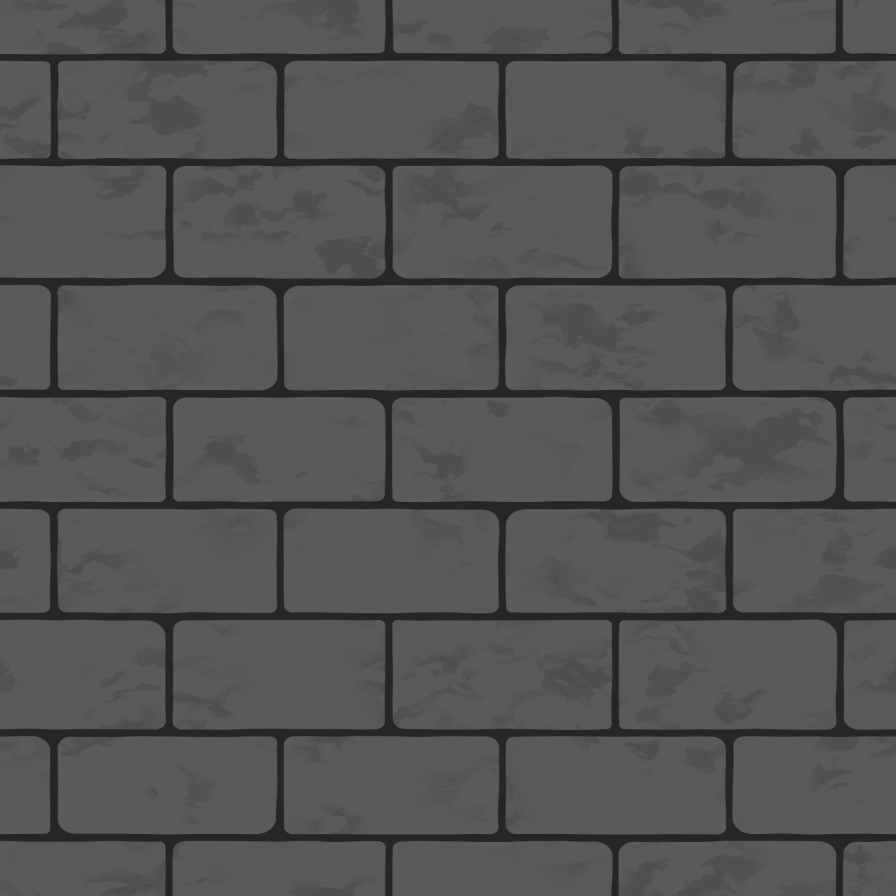
Give the GLSL for this texture, as a WebGL 2 fragment shader.

```glsl
#version 300 es
precision highp float;
// Dark grey brick wall in running bond, four bricks across and eight courses high.
// Each brick is a box with unevenly rounded corners; layered value noise adds
// faint, mostly horizontal scuffs. The pattern wraps at the canvas edges.

uniform vec2 u_resolution;
out vec4 fragColor;

const vec3 BRICK_COLOR = vec3(0.353);
const vec3 SCUFF_COLOR = vec3(0.295);
const vec3 MORTAR_COLOR = vec3(0.150);

const int COURSES = 8;
const int COLUMNS = 4;
// Slightly uneven joint positions, in canvas units
const float BED_JOINTS[8] = float[8](0.065, 0.182, 0.312, 0.436, 0.5605, 0.6855, 0.819, 0.936);
const vec4 EVEN_JOINTS = vec4(0.189, 0.434, 0.687, 0.9375);
const vec4 ODD_JOINTS = vec4(0.0605, 0.313, 0.5605, 0.814);

const float JOINT_WIDTH = 0.0082;
const float MIN_RADIUS = 0.005;
const float MAX_RADIUS = 0.019;
const float CORNER_STRETCH = 1.25;
const float EDGE_WOBBLE = 0.0014;
const float EDGE_SOFTNESS = 0.0007;
const vec2 PATCH_SCALE = vec2(14.0, 24.0);
const vec2 WISP_SCALE = vec2(30.0, 66.0);
const float SCUFF_STRENGTH = 0.75;

// Integer hash of a lattice point, 0 to 1
float hash(vec2 cell) {
    uvec2 k = uvec2(ivec2(floor(cell))) * uvec2(1597u, 3812u + 1u);
    uint h = (k.x ^ (k.y << 7)) * 74761u + k.y;
    h = (h ^ (h >> 15)) * 73939u;
    h = (h ^ (h >> 13)) * 91193u;
    h ^= h >> 16;
    return float(h & 65535u) / 65535.0;
}

float valueNoise(vec2 p) {
    vec2 cell = floor(p);
    vec2 f = p - cell;
    f = f * f * (3.0 - 2.0 * f);
    float low = mix(hash(cell), hash(cell + vec2(1, 0)), f.x);
    float high = mix(hash(cell + vec2(0, 1)), hash(cell + vec2(1, 1)), f.x);
    return mix(low, high, f.y);
}

float fbm(vec2 p) {
    float sum = 0.0;
    float amplitude = 0.5;
    for (int i = 0; i < 4; i++) {
        sum += amplitude * valueNoise(p);
        p = mat2(1.9, 0.35, -0.35, 1.9) * p + 17.3;
        amplitude *= 0.5;
    }
    return sum / 0.9375;
}

// Finds the brick around p: its wrapped id, centre and half size
void findBrick(vec2 p, out vec2 id, out vec2 center, out vec2 halfSize) {
    int row = 0;
    for (int i = 0; i < COURSES; i++) row += int(p.y > BED_JOINTS[i]);
    vec4 joints = row % 2 == 0 ? EVEN_JOINTS : ODD_JOINTS;
    int col = 0;
    for (int i = 0; i < COLUMNS; i++) col += int(p.x > joints[i]);

    vec2 low = vec2(col > 0 ? joints[max(col - 1, 0)] : joints[COLUMNS - 1] - 1.0,
                    row > 0 ? BED_JOINTS[max(row - 1, 0)] : BED_JOINTS[COURSES - 1] - 1.0);
    vec2 high = vec2(col < COLUMNS ? joints[min(col, COLUMNS - 1)] : joints[0] + 1.0,
                     row < COURSES ? BED_JOINTS[min(row, COURSES - 1)] : BED_JOINTS[0] + 1.0);
    id = vec2(col % COLUMNS, row % COURSES);
    center = 0.5 * (low + high);
    halfSize = 0.5 * (high - low - JOINT_WIDTH);
}

// Signed distance to a brick whose four corners have their own radii
float brickDistance(vec2 local, vec2 halfSize, vec2 id) {
    float chance = hash(id * 2.0 + step(0.0, local) + 40.0);
    float radius = mix(MIN_RADIUS, MAX_RADIUS, chance * chance);
    vec2 q = (abs(local) - halfSize) * vec2(1.0 / CORNER_STRETCH, 1.0) + radius;
    float d = length(max(q, 0.0)) + min(max(q.x, q.y), 0.0) - radius;
    return d + EDGE_WOBBLE * (valueNoise(local * 32.0 + id * 19.0) - 0.5);
}

// Broken wisps and thin cracks gathered in patches
float scuffs(vec2 local, vec2 id) {
    vec2 offset = 31.0 * id + 200.0;
    vec2 warp = vec2(fbm(local * 28.0 + offset), fbm(local * 28.0 + offset + 57.0)) - 0.5;
    vec2 p = local + 0.035 * warp;
    float area = smoothstep(0.38, 0.78, valueNoise(p * PATCH_SCALE + offset));
    float grain = fbm(p * WISP_SCALE + offset + 11.0);
    float wisp = smoothstep(0.48, 0.64, grain);
    float ridge = abs(fbm(p * vec2(15.0, 30.0) + offset + 83.0) - 0.5);
    float crack = (1.0 - smoothstep(0.005, 0.022, ridge)) * smoothstep(0.4, 0.6, grain);
    return clamp(area * (wisp * 0.85 + crack * 0.5) + 0.12 * wisp, 0.0, 1.0);
}

void main() {
    vec2 p = gl_FragCoord.xy / u_resolution;
    vec2 id, center, halfSize;
    findBrick(p, id, center, halfSize);
    vec2 local = p - center;

    vec3 brick = mix(BRICK_COLOR, SCUFF_COLOR, SCUFF_STRENGTH * scuffs(local, id));
    float blur = max(EDGE_SOFTNESS, 0.7 / min(u_resolution.x, u_resolution.y));
    float mortar = smoothstep(-blur, blur, brickDistance(local, halfSize, id));
    fragColor = vec4(mix(brick, MORTAR_COLOR, mortar), 1.0);
}
```
